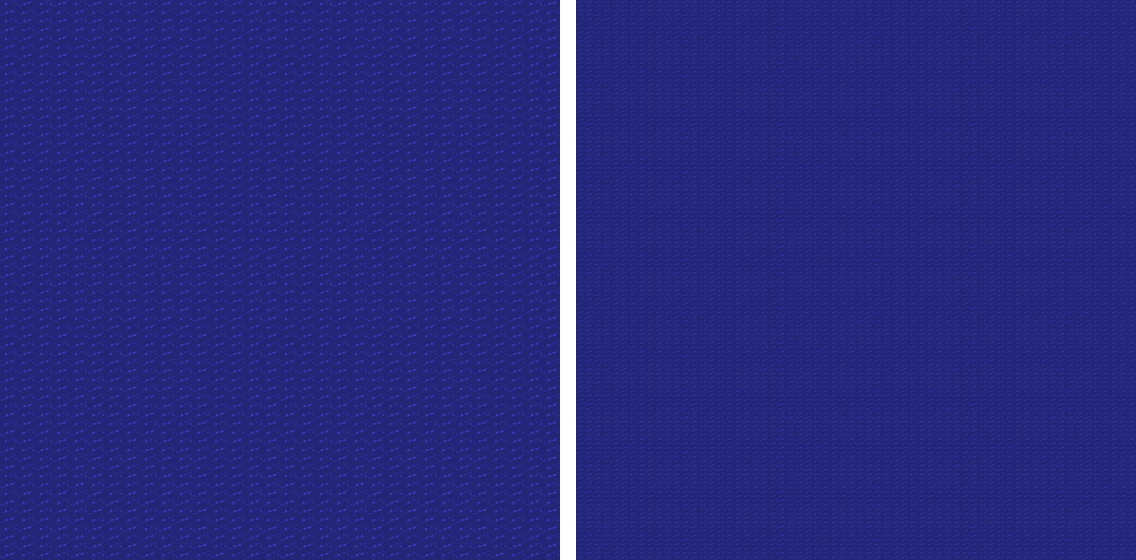
Left: one tile. Right: repeated 2 by 2.
Reproduce this texture procedurally as a Shadertoy shader.

```glsl
const vec2 REPEATS = vec2(32.0, 64.0);
const vec2 CELL = vec2(16.0, 8.0); // one repeat, in threads

float hash(vec2 p) {
    vec3 q = fract(vec3(p.xyx) * 0.1031);
    q += dot(q, q.yzx + 33.33);
    return fract((q.x + q.y) * q.z);
}

// Value noise that wraps after a whole number of lattice steps
float wrapNoise(vec2 p, vec2 period) {
    vec2 i = floor(p), f = fract(p);
    f = f * f * (3.0 - 2.0 * f);
    vec2 a = mod(i, period), b = mod(i + 1.0, period);
    return mix(mix(hash(a), hash(vec2(b.x, a.y)), f.x),
               mix(hash(vec2(a.x, b.y)), hash(b), f.x), f.y);
}

// Soft stitch lying along the rising twill line
float stitch(vec2 p, vec2 center, float halfLength, float radius) {
    vec2 along = vec2(0.91, 0.41);
    p -= center;
    float t = clamp(dot(p, along), -halfLength, halfLength);
    float d = length(p - along * t);
    return 1.0 - smoothstep(radius - 0.35, radius + 0.35, d);
}

void mainImage(out vec4 fragColor, in vec2 fragCoord) {
    vec2 uv = fragCoord / iResolution.xy;
    vec2 grid = uv * REPEATS;
    vec2 cell = floor(grid);
    float glow = 0.0;

    // Fine grain that repeats with the weave
    float grain = wrapNoise(grid * CELL - 0.5, 2.0 * CELL);

    // Stitches of this repeat and of those around it
    for (int y = -1; y <= 1; y++) {
        for (int x = -1; x <= 1; x++) {
            vec2 id = cell + vec2(x, y);
            vec2 p = (grid - id) * CELL;
            id = mod(id, 4.0); // wear recurs in small groups
            float wear = mix(0.8, 1.1, hash(id + 3.7));

            // Faint diagonal rib, broken by the grain
            float rib = stitch(p, vec2(9.0, 5.2), 6.5, 0.75);
            glow = max(glow, rib * mix(0.0, 0.4, grain));

            // A bright pair alternates with single flecks
            if (mod(id.x + id.y, 2.0) < 0.5) {
                glow = max(glow, 1.1 * stitch(p, vec2(6.5, 4.5), 0.2, 0.9));
                glow = max(glow, wear * stitch(p, vec2(11.0, 5.6), 0.6, 0.8));
                glow = max(glow, 0.5 * stitch(p, vec2(1.5, 2.5), 0.0, 0.8));
            } else {
                glow = max(glow, 1.1 * stitch(p, vec2(5.5, 4.5), 0.2, 0.9));
                glow = max(glow, 0.75 * wear * stitch(p, vec2(14.5, 4.5), 0.0, 0.9));
                glow = max(glow, 0.5 * wear * stitch(p, vec2(10.5, 6.5), 0.2, 0.8));
            }
        }
    }

    glow = max(glow, 0.2 * smoothstep(0.84, 0.97, grain));

    vec3 navy = vec3(0.138, 0.145, 0.465);
    vec3 brightBlue = vec3(0.22, 0.23, 0.73);
    fragColor = vec4(mix(navy, brightBlue, min(glow, 1.0)), 1.0);
}
```
